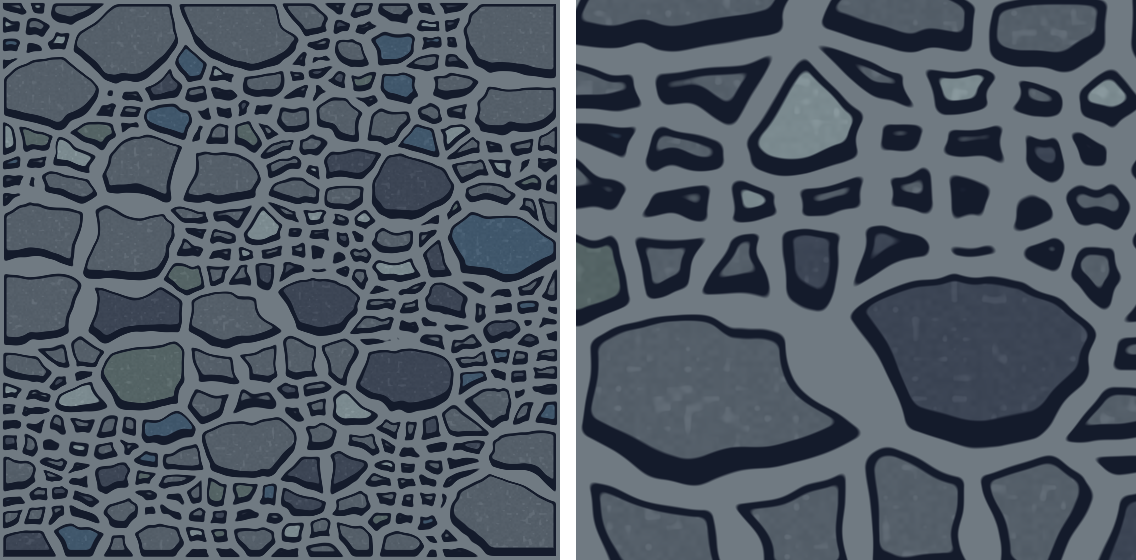
Left: the whole. Right: its middle third, enlarged.
A three.js fragment shader for this texture:

```glsl
varying vec2 vUv;

const vec2 GRID = vec2(6.0, 8.0);   // blocks across and up
const float LARGE_SHARE = 0.42;     // blocks holding one large stone
const float SPLIT_SHARE = 0.48;     // medium cells broken into small stones
const float BLUR = 0.0009;

const vec3 MORTAR = vec3(0.44, 0.48, 0.51);
const vec3 INK = vec3(0.08, 0.105, 0.17);
const vec3 GREY = vec3(0.33, 0.37, 0.41);
const vec3 SLATE = vec3(0.235, 0.27, 0.33);
const vec3 PALE = vec3(0.48, 0.54, 0.56);
const vec3 BLUE = vec3(0.25, 0.34, 0.42);
const vec3 GREEN = vec3(0.33, 0.39, 0.395);

float hash(vec2 p) {
  return fract(sin(dot(p, vec2(127.1, 311.7))) * 43758.5453);
}

float noise(vec2 p) {
  vec2 i = floor(p);
  vec2 f = fract(p);
  f = f * f * (3.0 - 2.0 * f);
  return mix(mix(hash(i), hash(i + vec2(1.0, 0.0)), f.x),
             mix(hash(i + vec2(0.0, 1.0)), hash(i + 1.0), f.x), f.y);
}

vec2 warp(vec2 p, float frequency, float amount) {
  vec2 q = p * frequency;
  return p + amount * (vec2(noise(q), noise(q + 37.3)) - 0.5);
}

float smoothMin(float a, float b, float k) {
  float h = max(k - abs(a - b), 0.0) / k;
  return min(a, b) - h * h * k * 0.25;
}

vec2 quadrant(float i) {
  return vec2(mod(i, 2.0), floor(i * 0.5));
}

// Stone centre in xy and cell size in z; the size is 0 for an unused slot
vec3 stoneSite(vec2 block, float slot) {
  if (any(lessThan(block, vec2(0.0))) || any(greaterThanEqual(block, GRID))) return vec3(0.0);
  float medium = floor(slot / 4.0);
  float small = mod(slot, 4.0);
  vec2 corner = block;
  float size = 1.0;
  if (hash(block + 3.7) < LARGE_SHARE) {
    if (slot > 0.0) return vec3(0.0);
  } else {
    size = 0.5;
    corner += 0.5 * quadrant(medium);
    if (hash(corner + 8.2) < SPLIT_SHARE) {
      size = 0.25;
      corner += 0.25 * quadrant(small);
    } else if (small > 0.0) return vec3(0.0);
  }
  vec2 jitter = vec2(hash(corner + 1.3), hash(corner + 5.9)) - 0.5;
  return vec3(corner + size * (0.5 + 0.5 * jitter), size);
}

// Squared distance, lowered by the size of the stone
float power(vec2 q, vec3 site) {
  float radius = site.z * mix(0.38, 0.56, hash(site.xy + 2.1));
  vec2 d = q - site.xy;
  return dot(d, d) - radius * radius;
}

vec3 nearestStone(vec2 q) {
  vec3 nearest = vec3(0.0);
  float best = 1e3;
  for (int n = 0; n < 144; n++) {
    float cell = floor(float(n) / 16.0);
    vec2 offset = vec2(mod(cell, 3.0), floor(cell / 3.0)) - 1.0;
    vec3 site = stoneSite(floor(q) + offset, mod(float(n), 16.0));
    if (site.z == 0.0) continue;
    float d = power(q, site);
    if (d < best) { best = d; nearest = site; }
  }
  return nearest;
}

// Distance inside the silhouette (x) and inside the face above its thick lower lip (y)
vec2 stoneDepth(vec2 p, vec2 uv, vec3 stone, float lip, float corner) {
  vec2 q = p * GRID;
  float own = power(q, stone);
  vec2 walls = min(uv, 1.0 - uv);
  vec2 depth = vec2(min(walls.x, walls.y), min(walls.x, min(uv.y - lip, 1.0 - uv.y)));
  for (int n = 0; n < 144; n++) {
    float cell = floor(float(n) / 16.0);
    vec2 offset = vec2(mod(cell, 3.0), floor(cell / 3.0)) - 1.0;
    vec3 other = stoneSite(floor(q) + offset, mod(float(n), 16.0));
    if (other.z == 0.0 || distance(other.xy, stone.xy) < 0.001) continue;
    vec2 slope = GRID * (other.xy - stone.xy);
    vec2 normal = normalize(slope);
    float edge = (power(q, other) - own) / (2.0 * length(slope));
    // Bow each side inwards or slightly outwards
    float span = 0.14 * min(stone.z, other.z);
    float along = dot(p - stone.xy / GRID, vec2(-normal.y, normal.x)) / (0.32 * span);
    float bow = mix(-0.04, 0.15, hash(stone.xy + 1.7 * other.xy));
    edge -= bow * span * exp(-along * along);
    depth.x = smoothMin(depth.x, edge, corner);
    depth.y = smoothMin(depth.y, edge - lip * max(-normal.y, 0.0), corner);
  }
  return depth;
}

vec3 stoneColour(float pick) {
  if (pick < 0.58) return GREY;
  if (pick < 0.73) return SLATE;
  if (pick < 0.85) return PALE;
  return pick < 0.93 ? BLUE : GREEN;
}

void main() {
  vec2 p = warp(warp(vUv, 15.0, 0.018), 55.0, 0.003);
  vec3 stone = nearestStone(p * GRID);
  float bulk = sqrt(stone.z);
  float gap = mix(0.003, 0.0072, bulk);
  float lip = mix(0.001, 0.0105, bulk);
  vec2 depth = stoneDepth(p, vUv, stone, lip, 0.005);

  // Speckled stone face
  float speckle = smoothstep(0.72, 0.95, noise(vUv * 170.0));
  float grain = noise(vUv * 300.0) - 0.5;
  vec3 face = stoneColour(hash(stone.xy + 6.4)) + 0.05 * speckle + 0.025 * grain;

  // Mortar, ink outline, then face
  vec3 colour = mix(MORTAR, INK, smoothstep(-BLUR, BLUR, depth.x - gap));
  colour = mix(colour, face, smoothstep(-BLUR, BLUR, depth.y - gap - 0.0045));
  gl_FragColor = vec4(colour, 1.0);
}
```
